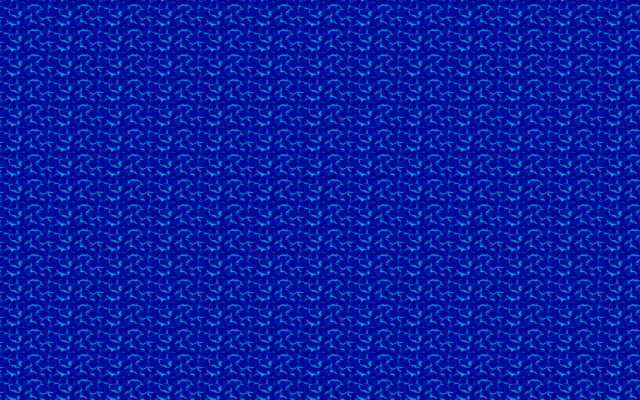
Give the GLSL for this texture, as a Shadertoy shader.

```glsl
// Deep blue water with bright caustic ripples, repeating as wide 2:1 tiles.
// Wrapped Voronoi borders, bent by wrapped gradient noise, form a broken web of
// light over a mottled floor; a finer, fainter web fills the gaps.

const float TILES_DOWN = 16.0;       // 12.8 tiles fit across an 8:5 canvas
const vec2 TILE_SIZE = vec2(2.0, 1.0);
const vec2 WEB_CELLS = vec2(5.0, 3.0);
const vec2 FINE_CELLS = vec2(8.0, 4.0);
const int SAMPLES = 2;               // antialiasing grid per axis

const vec3 DEEP_BLUE = vec3(0.01, 0.0, 0.545);
const vec3 WATER_BLUE = vec3(0.018, 0.03, 0.63);
const vec3 CREST_CYAN = vec3(0.038, 0.68, 0.90);

vec2 hash2(vec2 p, float seed) {
    vec2 q = vec2(dot(p, vec2(127.1, 311.7)), dot(p, vec2(269.5, 183.3)));
    return fract(sin(q + seed * 17.13) * 43758.5);
}

// Gradient at a lattice corner, dotted with the offset from that corner
float cornerValue(vec2 cell, vec2 corner, vec2 f, vec2 period, float seed) {
    float angle = 6.28318 * hash2(mod(cell + corner, period), seed).x;
    return dot(vec2(cos(angle), sin(angle)), f - corner);
}

// Gradient noise that wraps after the given number of lattice cells
float gradientNoise(vec2 p, vec2 period, float seed) {
    vec2 cell = floor(p);
    vec2 f = fract(p);
    vec2 u = f * f * f * (f * (f * 6.0 - 15.0) + 10.0);
    float a = cornerValue(cell, vec2(0, 0), f, period, seed);
    float b = cornerValue(cell, vec2(1, 0), f, period, seed);
    float c = cornerValue(cell, vec2(0, 1), f, period, seed);
    float d = cornerValue(cell, vec2(1, 1), f, period, seed);
    return mix(mix(a, b, u.x), mix(c, d, u.x), u.y);
}

// Distance to the border between the two nearest wrapped Voronoi sites
float borderDistance(vec2 p, vec2 period, float seed) {
    vec2 cell = floor(p);
    vec2 f = fract(p);
    vec2 nearest = vec2(8.0);
    vec2 second = vec2(9.0);
    for (int j = -1; j <= 1; j++) {
        for (int i = -1; i <= 1; i++) {
            vec2 neighbor = vec2(i, j);
            vec2 jitter = 0.1 + 0.8 * hash2(mod(cell + neighbor, period), seed);
            vec2 site = neighbor + jitter - f;
            float d = dot(site, site);
            if (d < dot(nearest, nearest)) {
                second = nearest;
                nearest = site;
            } else if (d < dot(second, second)) {
                second = site;
            }
        }
    }
    return 0.5 * dot(nearest + second, normalize(second - nearest));
}

// Light of one web: crooked threads broken into bright and faint stretches
float causticWeb(vec2 tileUv, vec2 cells, float width, float seed) {
    vec2 p = tileUv * cells;
    vec2 bend = vec2(gradientNoise(p * 2.0, cells * 2.0, seed + 1.0),
                     gradientNoise(p * 2.0, cells * 2.0, seed + 2.0));
    float breaks = 0.5 * gradientNoise(p, cells, seed + 3.0)
                 + 0.7 * gradientNoise(p * 2.0, cells * 2.0, seed + 4.0);
    float strength = smoothstep(-0.35, 0.3, breaks);
    float edge = borderDistance(p + 0.32 * bend, cells, seed);
    float spread = max(edge, 0.0) / (width * (0.6 + 0.8 * strength));
    return strength * exp(-pow(spread, 1.5));
}

vec3 waterColor(vec2 tileUv) {
    float mottle = gradientNoise(tileUv * FINE_CELLS, FINE_CELLS, 9.0);
    vec3 water = mix(DEEP_BLUE, WATER_BLUE, smoothstep(-0.2, 0.1, mottle));
    float light = causticWeb(tileUv, WEB_CELLS, 0.068, 5.0)
                + 0.2 * causticWeb(tileUv, FINE_CELLS, 0.06, 21.0);
    return mix(water, CREST_CYAN, clamp(light, 0.0, 1.0));
}

void mainImage(out vec4 fragColor, in vec2 fragCoord) {
    vec3 total = vec3(0.0);
    for (int j = 0; j < SAMPLES; j++) {
        for (int i = 0; i < SAMPLES; i++) {
            vec2 offset = (vec2(i, j) + 0.5) / float(SAMPLES) - 0.5;
            vec2 canvas = (fragCoord + offset) / iResolution.y;
            total += waterColor(fract(canvas * TILES_DOWN / TILE_SIZE));
        }
    }
    fragColor = vec4(total / float(SAMPLES * SAMPLES), 1.0);
}
```
